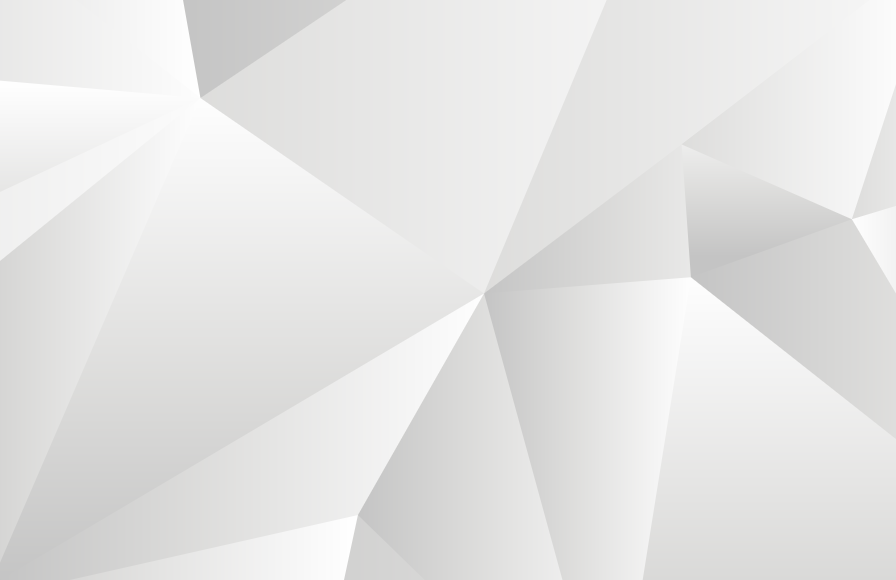
Reproduce this background procedurally as a WebGL 2 fragment shader.

```glsl
#version 300 es
precision highp float;

uniform vec2 u_resolution;
out vec4 fragColor;

// Canvas units: height is 1, width is ASPECT
const float ASPECT = 1.542;
const float EDGE_SOFTNESS = 1.0;

// Grey levels shared by the facets
const float SHADOW = 0.77;
const float DUSK = 0.82;
const float MIDTONE = 0.865;
const float PALE = 0.95;
const float WHITE = 0.995;
const vec3 WARM_TINT = vec3(0.002, 0.001, -0.004);

// Inner corners where the folds meet
const vec2 LEFT_HUB = vec2(0.345, 0.831);
const vec2 CENTRE = vec2(0.833, 0.494);
const vec2 CREST = vec2(1.173, 0.751);
const vec2 NOTCH = vec2(1.189, 0.522);
const vec2 RIGHT_HUB = vec2(1.466, 0.622);
const vec2 FOOT = vec2(0.616, 0.112);

// Points on the canvas border
vec2 onTop(float x) { return vec2(x, 1.0); }
vec2 onBase(float x) { return vec2(x, 0.0); }
vec2 onLeft(float y) { return vec2(0.0, y); }
vec2 onRight(float y) { return vec2(ASPECT, y); }

vec2 point;        // current position
float pixel;       // edge blending width
vec2 paint;        // summed shade and summed coverage

// Smooth coverage of the right-hand side of the line a to b
float sideCover(vec2 a, vec2 b) {
    if (a == b) return 1.0;
    vec2 along = normalize(b - a);
    vec2 offset = point - a;
    float depth = offset.x * along.y - offset.y * along.x;
    return clamp(0.5 + depth / pixel, 0.0, 1.0);
}

// Convex facet with clockwise corners
void facet(vec2 a, vec2 b, vec2 c, vec2 d, float shade) {
    float cover = sideCover(a, b) * sideCover(b, c)
                * sideCover(c, d) * sideCover(d, a);
    paint += cover * vec2(shade, 1.0);
}

void facet(vec2 a, vec2 b, vec2 c, float shade) {
    facet(a, b, c, c, shade);
}

// Linear shade along x or along y
float ramp(float start, float end, float from, float to, float t) {
    return mix(from, to, clamp((t - start) / (end - start), 0.0, 1.0));
}
float across(float start, float end, float from, float to) {
    return ramp(start, end, from, to, point.x);
}
float down(float start, float end, float from, float to) {
    return ramp(start, end, from, to, point.y);
}

void main() {
    point = gl_FragCoord.xy / u_resolution * vec2(ASPECT, 1.0);
    pixel = EDGE_SOFTNESS / u_resolution.y;
    paint = vec2(0.0);

    // Fan around the left hub
    facet(LEFT_HUB, onLeft(0.861), onLeft(1.0), onTop(0.131), across(0.0, 0.345, 0.91, 0.99));
    facet(LEFT_HUB, onTop(0.131), onTop(0.315), across(0.131, 0.33, 0.935, WHITE));
    facet(LEFT_HUB, onTop(0.315), onTop(0.596), across(0.315, 0.596, SHADOW, DUSK));
    facet(LEFT_HUB, onLeft(0.669), onLeft(0.861), down(0.85, 0.669, WHITE, 0.90));
    facet(LEFT_HUB, onLeft(0.55), onLeft(0.669), across(0.0, 0.345, 0.94, 0.985));
    facet(LEFT_HUB, onLeft(0.03), onLeft(0.55), across(0.0, 0.345, 0.835, WHITE));
    facet(LEFT_HUB, CENTRE, onLeft(0.0), onLeft(0.03), down(0.831, 0.0, WHITE, SHADOW));

    // Large upper planes
    facet(LEFT_HUB, onTop(0.596), onTop(1.044), CENTRE, across(0.345, 1.044, MIDTONE, 0.955));
    facet(CENTRE, onTop(1.044), onTop(1.496), CREST, across(0.833, 1.496, MIDTONE, 0.96));

    // Lower folds around the centre
    facet(CENTRE, CREST, NOTCH, across(0.833, 1.189, SHADOW, 0.91));
    facet(CENTRE, NOTCH, onBase(1.106), onBase(0.968), across(0.833, 1.189, SHADOW, WHITE));
    facet(CENTRE, onBase(0.968), onBase(0.731), FOOT, across(0.616, 0.968, SHADOW, 0.93));
    facet(CENTRE, FOOT, onBase(0.12), onBase(0.0), across(0.0, 0.833, SHADOW, WHITE));
    facet(FOOT, onBase(0.731), onBase(0.592), across(0.592, 0.731, DUSK, 0.84));
    facet(FOOT, onBase(0.592), onBase(0.12), across(0.05, 0.6, DUSK, WHITE));

    // Right side, the first facet reaching past the corner
    facet(CREST, vec2(1.593, 1.074), vec2(1.618, 1.088), RIGHT_HUB,
          across(1.173, ASPECT, MIDTONE, 0.985));
    facet(RIGHT_HUB, onRight(0.855), onRight(0.645), across(1.466, ASPECT, MIDTONE, 0.905));
    facet(RIGHT_HUB, onRight(0.645), onRight(0.494), across(1.466, ASPECT, WHITE, PALE));
    facet(CREST, RIGHT_HUB, NOTCH, down(0.751, 0.56, 0.93, SHADOW));
    facet(NOTCH, RIGHT_HUB, onRight(0.494), onRight(0.243), across(1.189, ASPECT, SHADOW, 0.87));
    facet(NOTCH, onRight(0.243), onBase(ASPECT), onBase(1.106), down(0.522, 0.0, WHITE, 0.85));

    // Normalised blend keeps shared edges free of seams
    float shade = paint.x / max(paint.y, 0.001);
    float midWeight = 1.0 - clamp(abs(shade - MIDTONE) / 0.1, 0.0, 1.0);
    fragColor = vec4(vec3(shade) + WARM_TINT * midWeight, 1.0);
}
```
